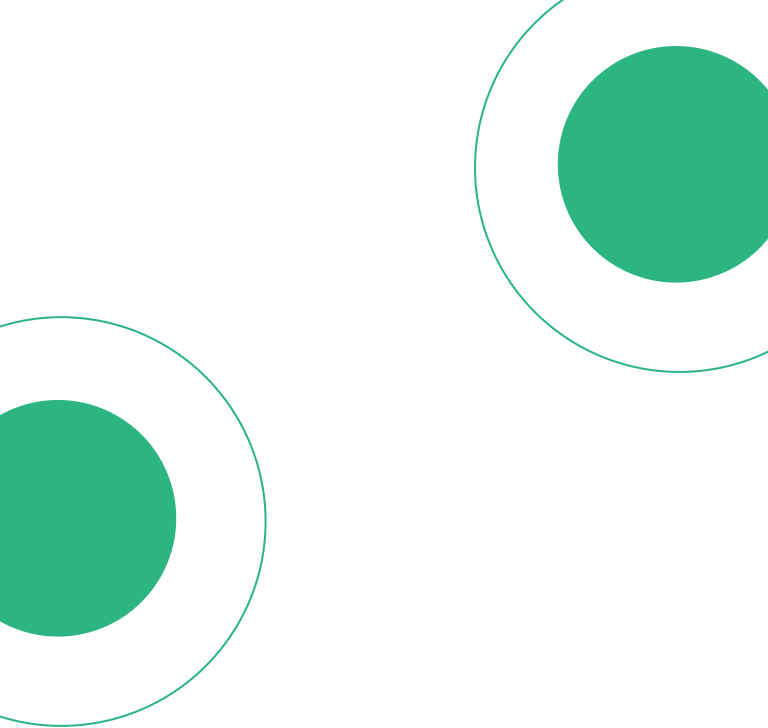
This background is drawn by a WebGL 1 fragment shader. Its source:

```glsl
precision highp float;
// Two green discs, each inside a thin slightly offset ring, on white.

uniform vec2 u_resolution;

const vec3 WHITE = vec3(1.0);
const vec3 GREEN = vec3(0.173, 0.71, 0.514);

const float DISC_RADIUS = 0.1625;
const float RING_RADIUS = 0.2807;
const float RING_WIDTH = 0.0028;
const vec2 RING_OFFSET = vec2(0.0045, -0.0045);

// Signed distance to a circle
float circle(vec2 p, vec2 center, float radius) {
  return length(p - center) - radius;
}

// Smooth coverage of the inside of a shape
float fill(float dist, float pixel) {
  return clamp(0.5 - dist / pixel, 0.0, 1.0);
}

// Disc with its surrounding ring
float ringedDisc(vec2 p, vec2 center, float pixel) {
  float disc = circle(p, center, DISC_RADIUS);
  float ring = abs(circle(p, center + RING_OFFSET, RING_RADIUS)) - 0.5 * RING_WIDTH;
  return fill(min(disc, ring), pixel);
}

void main() {
  // Canvas height is one unit
  float pixel = 1.0 / u_resolution.y;
  vec2 p = gl_FragCoord.xy * pixel;

  float lowerLeft = ringedDisc(p, vec2(0.0796, 0.2881), pixel);
  float upperRight = ringedDisc(p, vec2(0.9287, 0.7743), pixel);

  gl_FragColor = vec4(mix(WHITE, GREEN, max(lowerLeft, upperRight)), 1.0);
}
```
